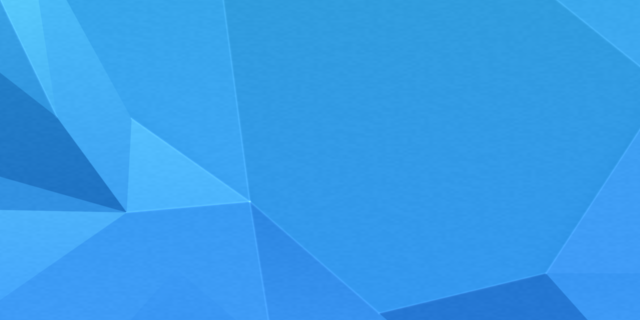
Write a Shadertoy shader that draws this background.

```glsl
// Folded blue paper: flat facets with soft vertical gradients meet at a few
// shared corners. Convex polygons are layered back to front, then creases
// catch a thin light and a fine woven grain covers the sheet.

// Space: x runs 0..2, y runs 0..1, origin at the lower left.
const float CREASE_WIDTH = 0.0035;
const float CREASE_LIGHT = 0.055;
const float SHADE_WIDTH = 0.025;
const float SHADE_DEPTH = 0.035;
const float GRAIN = 0.018;
const vec2 GRAIN_CELLS = vec2(75.0, 150.0);

// Corners shared by several facets
const vec2 HUB = vec2(0.781, 0.370);
const vec2 LEFT_HUB = vec2(0.396, 0.336);
const vec2 PEAK = vec2(0.411, 0.630);
const vec2 SHOULDER = vec2(0.177, 0.635);
const vec2 VALLEY = vec2(1.185, 0.021);
const vec2 RIGHT_HUB = vec2(1.706, 0.146);
const vec2 SPINE_TOP = vec2(0.685, 1.1);
const vec2 SPINE_FOOT = vec2(0.855, -0.1);

// Palette
const vec3 TEAL = vec3(0.19, 0.615, 0.87);
const vec3 AZURE = vec3(0.205, 0.595, 0.945);
const vec3 SKY = vec3(0.25, 0.66, 0.95);
const vec3 BLUE = vec3(0.25, 0.61, 0.97);
const vec3 PALE = vec3(0.33, 0.75, 0.99);
const vec3 STEEL = vec3(0.13, 0.48, 0.78);
const vec3 ROYAL = vec3(0.15, 0.47, 0.84);

// Signed distance to a line, positive on its left side
float side(vec2 p, vec2 a, vec2 b) {
    vec2 d = normalize(b - a);
    return d.x * (p.y - a.y) - d.y * (p.x - a.x);
}

float coverage(float d) {
    float w = 1.0 / iResolution.y;
    return smoothstep(-w, w, d);
}

// Counter-clockwise convex facets, shaded from their lowest to highest corner
void quad(inout vec3 col, vec2 p, vec2 a, vec2 b, vec2 c, vec2 d, vec3 low, vec3 high) {
    float inside = min(min(side(p, a, b), side(p, b, c)), min(side(p, c, d), side(p, d, a)));
    float y0 = min(min(a.y, b.y), min(c.y, d.y));
    float y1 = max(max(a.y, b.y), max(c.y, d.y));
    col = mix(col, mix(low, high, clamp((p.y - y0) / (y1 - y0), 0.0, 1.0)), coverage(inside));
}

void tri(inout vec3 col, vec2 p, vec2 a, vec2 b, vec2 c, vec3 low, vec3 high) {
    quad(col, p, a, b, c, mix(c, a, 0.5), low, high);
}

// Thin light on a fold, with a soft shade falling to its left
void crease(inout vec3 col, vec2 p, vec2 a, vec2 b, float shade) {
    vec2 d = b - a;
    float t = clamp(dot(p - a, d) / dot(d, d), 0.0, 1.0);
    float dist = length(p - a - d * t);
    float left = coverage(side(p, a, b));
    col -= shade * SHADE_DEPTH * left * exp(-dist / SHADE_WIDTH);
    col += CREASE_LIGHT * exp(-dist * dist / (CREASE_WIDTH * CREASE_WIDTH));
}

float hash(vec2 c) {
    return fract(sin(dot(c, vec2(127.1, 311.7))) * 43758.5);
}

float noise(vec2 p) {
    vec2 i = floor(p), f = fract(p);
    f = f * f * (3.0 - 2.0 * f);
    return mix(mix(hash(i), hash(i + vec2(1, 0)), f.x),
               mix(hash(i + vec2(0, 1)), hash(i + vec2(1, 1)), f.x), f.y);
}

void mainImage(out vec4 fragColor, in vec2 fragCoord) {
    vec2 p = fragCoord / iResolution.xy * vec2(2.0, 1.0);
    vec3 col = mix(AZURE, TEAL, p.y);

    // Broad left sheet and the floor below it
    quad(col, p, vec2(-0.1, 1.1), vec2(-0.1, 0.2), HUB, SPINE_TOP, vec3(0.25, 0.65, 0.98), vec3(0.21, 0.65, 0.91));
    quad(col, p, vec2(-0.1, 0.292), vec2(-0.1, -0.1), SPINE_FOOT, HUB, BLUE, vec3(0.22, 0.61, 0.95));
    tri(col, p, vec2(0.55, 0.16), vec2(0.32, -0.1), SPINE_FOOT, vec3(0.22, 0.58, 0.95), vec3(0.23, 0.605, 0.96));

    // Upper left bands
    quad(col, p, vec2(-0.1, 0.9), LEFT_HUB, PEAK, vec2(0.153, 1.1), vec3(0.24, 0.63, 0.95), vec3(0.29, 0.74, 0.97));
    tri(col, p, vec2(-0.048, 1.1), SHOULDER, vec2(0.105, 1.1), vec3(0.27, 0.69, 0.96), vec3(0.36, 0.81, 0.99));
    tri(col, p, vec2(-0.048, 1.1), vec2(-0.1, 0.7), SHOULDER, vec3(0.19, 0.59, 0.88), vec3(0.23, 0.65, 0.91));

    // Left fan
    quad(col, p, vec2(-0.1, 0.851), vec2(-0.1, 0.4), LEFT_HUB, SHOULDER, vec3(0.12, 0.45, 0.77), vec3(0.14, 0.51, 0.79));
    tri(col, p, vec2(-0.1, 0.476), vec2(-0.1, 0.2), LEFT_HUB, vec3(0.20, 0.57, 0.90), vec3(0.19, 0.57, 0.88));
    tri(col, p, vec2(-0.1, 0.346), vec2(-0.1, -0.007), LEFT_HUB, vec3(0.26, 0.64, 0.99), vec3(0.30, 0.70, 0.98));
    tri(col, p, PEAK, LEFT_HUB, HUB, vec3(0.29, 0.70, 0.99), PALE);

    // Lower fold and right side
    tri(col, p, HUB, SPINE_FOOT, vec2(1.325, -0.1), vec3(0.23, 0.59, 0.96), vec3(0.17, 0.53, 0.88));
    tri(col, p, RIGHT_HUB, vec2(2.1, 0.1), vec2(2.1, 0.749), BLUE, vec3(0.23, 0.63, 0.94));
    quad(col, p, RIGHT_HUB, vec2(1.925, -0.1), vec2(2.1, -0.1), vec2(2.1, 0.146), BLUE, vec3(0.22, 0.59, 0.95));
    quad(col, p, RIGHT_HUB, VALLEY, vec2(1.325, -0.1), vec2(1.925, -0.1), ROYAL, vec3(0.14, 0.47, 0.82));
    tri(col, p, vec2(1.615, 1.1), vec2(2.1, 0.712), vec2(2.1, 1.1), SKY, vec3(0.22, 0.66, 0.92));

    // Lit folds
    crease(col, p, HUB, SPINE_TOP, 0.0);
    crease(col, p, SPINE_FOOT, HUB, 0.0);
    crease(col, p, LEFT_HUB, HUB, 0.0);
    crease(col, p, PEAK, HUB, 0.6);
    crease(col, p, HUB, VALLEY, 0.0);
    crease(col, p, VALLEY, RIGHT_HUB, 0.0);
    crease(col, p, RIGHT_HUB, vec2(2.1, 0.749), 0.6);
    crease(col, p, vec2(2.1, 0.712), vec2(1.615, 1.1), 0.0);
    crease(col, p, SHOULDER, vec2(-0.048, 1.1), 0.0);

    col += GRAIN * (noise(p * GRAIN_CELLS) - 0.5);
    fragColor = vec4(clamp(col, 0.0, 1.0), 1.0);
}
```
